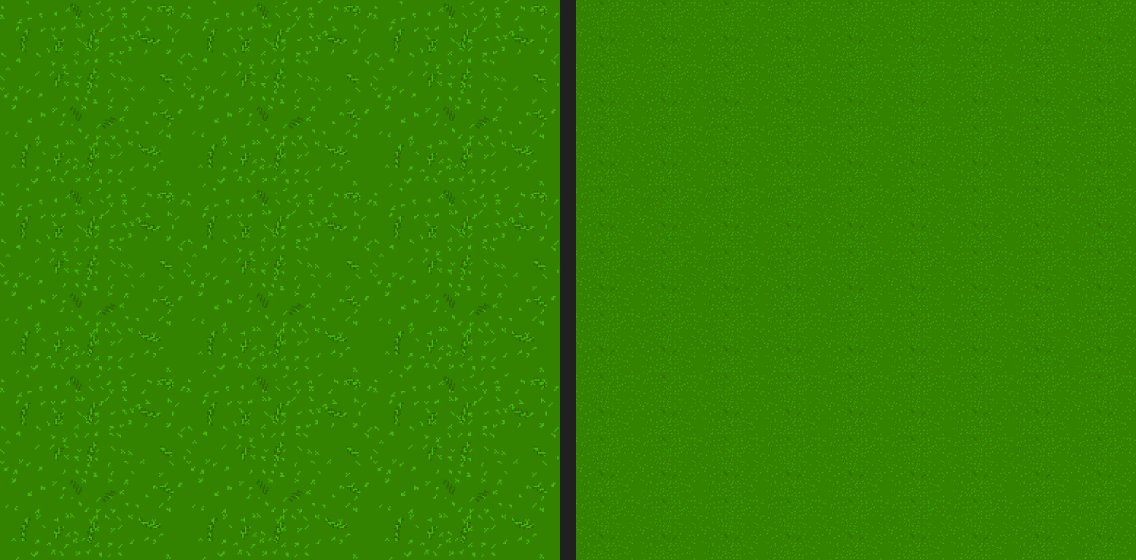
Left: one tile. Right: repeated 3 by 3.
This texture is drawn by a Shadertoy shader. Its source:

```glsl
const float REPEATS = 3.0;        // tiles across and down
const float TEXELS = 128.0;       // square dabs along one tile
const float SPECK_CELL = 8.0;     // texels per speck cell
const float EDGE_DENSITY = 0.42;  // speck chance at the tile sides
const float MID_DENSITY = 0.88;   // speck chance at the tile middle
const int SAMPLES = 3;            // antialiasing samples per axis

const vec3 GRASS = vec3(0.20, 0.51, 0.00);
const vec3 LIGHT = vec3(0.29, 0.71, 0.02);
const vec3 SHADE = vec3(0.16, 0.41, 0.00);

// Tufts stand in four columns of five rows; bit r of a mask stands for row r
const int TUFT_ROWS = 5;
const float TUFT_TOP = 4.3;
const float TUFT_JITTER = 7.0;
const float TUFT_SHIFT = 12.0;
const float TUFT_WIDTH = 2.3;
const vec4 COLUMN_X = vec4(17.0, 40.3, 63.0, 102.3);
const ivec4 PRESENT = ivec4(18, 31, 30, 31);
const ivec4 SHIFTED = ivec4(0, 9, 8, 13);
const vec4 ANGLE = vec4(1.35, 1.05, 1.30, -0.30);
const vec4 SHIFTED_ANGLE = vec4(0.0, -0.92, 0.60, -0.55);
const vec4 HALF_LENGTH = vec4(8.0, 5.0, 7.5, 8.0);
const vec4 SHIFTED_HALF_LENGTH = vec4(0.0, 5.5, 5.5, 5.0);
const vec4 BEND = vec4(0.03, 0.03, 0.03, -0.03);

float hash(vec2 p) {
    vec3 q = fract(p.xyx * vec3(0.1031, 0.1030, 0.0973));
    q += dot(q, q.yzx + 33.33);
    return fract((q.x + q.y) * q.z);
}

// Small ragged dab inside each cell, thinning out towards the tile sides
bool speck(vec2 texel) {
    vec2 cell = floor(texel / SPECK_CELL);
    float across = (cell.x + 0.5) * SPECK_CELL / TEXELS;
    float density = mix(EDGE_DENSITY, MID_DENSITY, sin(3.14159 * across));
    if (hash(cell + 7.3) > density) return false;

    vec2 jitter = vec2(hash(cell + 21.7), hash(cell + 58.1));
    vec2 centre = 1.0 + floor(jitter * (SPECK_CELL - 2.0));
    vec2 d = texel - cell * SPECK_CELL - centre;
    if (max(abs(d.x), abs(d.y)) > 1.5) return false;

    float lean = hash(cell + 83.9) < 0.6 ? 1.0 : -1.0;
    bool diagonal = abs(d.x - lean * d.y) < 0.5;
    return dot(d, d) < 0.5 || hash(texel + 131.0) < (diagonal ? 0.75 : 0.25);
}

// Bent comb of dark blades with a light core: x is dark, y is light
bvec2 tuft(vec2 d, float angle, float halfLength, float bend) {
    float c = cos(angle), s = sin(angle);
    float along = c * d.x + s * d.y;
    float across = c * d.y - s * d.x;
    across += bend * (along * along - 0.4 * halfLength * halfLength);

    float t = along / halfLength;
    float width = TUFT_WIDTH * (1.0 - 0.4 * t * t);
    bool inside = abs(t) < 1.0 && abs(across) < width;
    bool blade = fract((along + 0.7 * across) / 3.0) < 0.55;
    bool core = abs(across - 0.2) < 1.2 && fract((0.9 * along - across) / 4.0) < 0.45;
    return bvec2(inside && blade, inside && core);
}

vec3 grassTile(vec2 texel) {
    vec3 colour = speck(texel) ? LIGHT : GRASS;
    for (int col = 0; col < 4; col++) {
        for (int row = 0; row < TUFT_ROWS; row++) {
            if (((PRESENT[col] >> row) & 1) == 0) continue;
            bool shifted = ((SHIFTED[col] >> row) & 1) == 1;

            // Wrapped offset from the tuft centre
            float rowY = TEXELS - TUFT_TOP - float(row) * TEXELS / float(TUFT_ROWS);
            vec2 centre = vec2(COLUMN_X[col] + (shifted ? TUFT_SHIFT : 0.0), rowY);
            centre.y += TUFT_JITTER * (hash(vec2(col, row) + 11.0) - 0.5);
            vec2 d = mod(texel + 0.5 - centre + 0.5 * TEXELS, TEXELS) - 0.5 * TEXELS;
            if (dot(d, d) > 150.0) continue;

            float angle = shifted ? SHIFTED_ANGLE[col] : ANGLE[col];
            float halfLength = shifted ? SHIFTED_HALF_LENGTH[col] : HALF_LENGTH[col];
            bvec2 part = tuft(d, angle, halfLength, BEND[col]);
            bool shadeOnly = shifted && col < 3;
            if (part.x) colour = SHADE;
            if (part.y && !shadeOnly) colour = LIGHT;
        }
    }
    return colour;
}

void mainImage(out vec4 fragColor, in vec2 fragCoord) {
    // Average samples over the pixel to smooth the dab edges
    vec3 sum = vec3(0.0);
    for (int j = 0; j < SAMPLES; j++) {
        for (int i = 0; i < SAMPLES; i++) {
            vec2 offset = (vec2(i, j) + 0.5) / float(SAMPLES) - 0.5;
            vec2 uv = (fragCoord + offset) / iResolution.xy;
            sum += grassTile(mod(floor(uv * REPEATS * TEXELS), TEXELS));
        }
    }
    fragColor = vec4(sum / float(SAMPLES * SAMPLES), 1.0);
}
```
